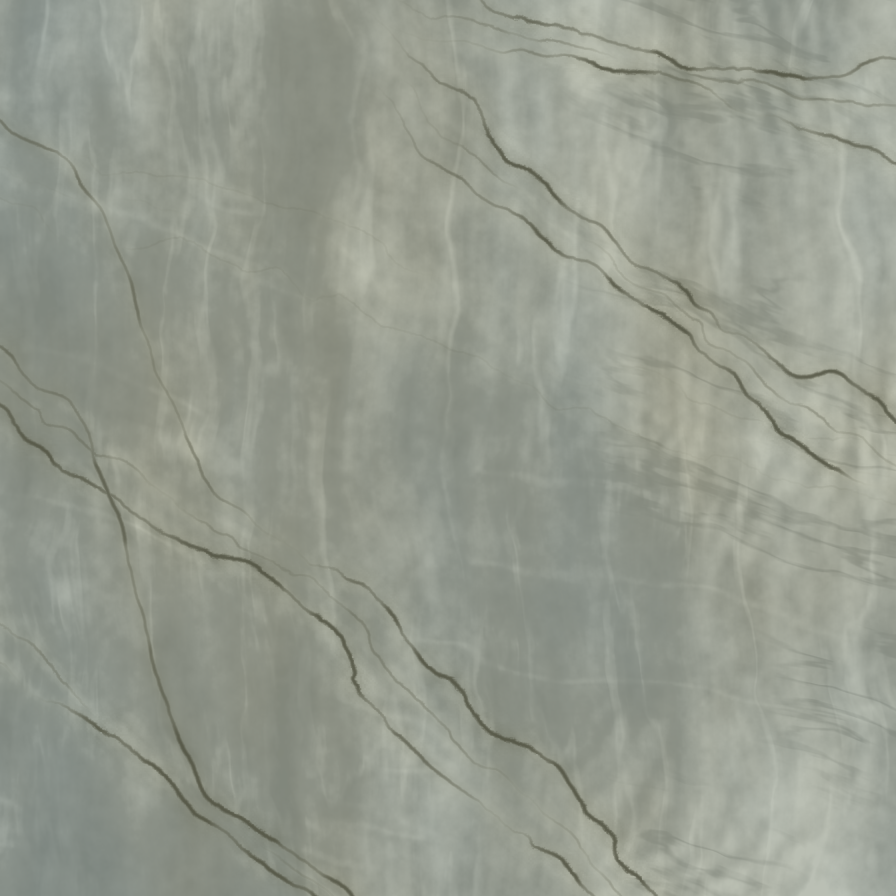
A WebGL 2 fragment shader for this texture:

```glsl
#version 300 es
precision highp float;
// Sage green marble: cloudy upright bands with pale wisps and fine ripples,
// crossed by a family of falling veins. Each vein is a warped line split
// into strands, every strand having a thin broken core and a cream halo.

uniform vec2 u_resolution;
out vec4 fragColor;

float hash(vec2 p) {
  return fract(sin(dot(p, vec2(127.1, 311.7))) * 43758.5453);
}

float noise(vec2 p) {
  vec2 cell = floor(p), f = fract(p);
  f = f * f * (3.0 - 2.0 * f);
  return mix(mix(hash(cell), hash(cell + vec2(1, 0)), f.x),
             mix(hash(cell + vec2(0, 1)), hash(cell + vec2(1, 1)), f.x), f.y);
}

float fbm(vec2 p) {
  float sum = 0.0, amp = 0.5;
  for (int i = 0; i < 5; i++) {
    sum += amp * noise(p);
    p = p * 2.03 + vec2(13.7, 7.3);
    amp *= 0.5;
  }
  return sum / 0.97;
}

// Thin line along the middle level of a noise field
float wisp(vec2 p, float width) {
  return 1.0 - smoothstep(0.0, width, abs(fbm(p) - 0.5));
}

// Returns dark core in x and cream halo in y for all veins
vec2 veins(vec2 p) {
  float pixel = 1.0 / u_resolution.y;
  float along = p.x - 0.85 * p.y;
  float jag = 0.02 * (fbm(p * 26.0) - 0.5);
  vec2 result = vec2(0.0);
  for (int i = 0; i < 5; i++) {
    float id = float(i);
    // Every other upper vein lies flatter; the upper ones start in mid canvas
    bool flatter = i == 2 || i == 4;
    float pivot = 0.3 * (id - 1.0);
    float fall = flatter ? 0.3 : 0.85;
    float strength = i == 2 ? 0.12 : 1.0;
    if (i > 2) strength *= smoothstep(0.4, 0.58, p.x);
    float bend = 0.15 * (fbm(p * 2.4 + id * 9.1) - 0.5)
               + 0.02 * (noise(p * 17.0 + id * 5.3) - 0.5);
    float offset = p.y + fall * (p.x - pivot) + 0.85 * pivot - 0.27 - 0.34 * id + bend + jag;
    float gap = 0.01 + 0.055 * noise(vec2(along * 4.0, id * 3.7));
    for (int k = -1; k <= 1; k++) {
      float side = float(k);
      float center = side * gap;
      // The upper strand of the low veins climbs away near the left edge
      if (k == 1 && i < 2) center += 0.27 * (1.0 - smoothstep(0.07, 0.24, p.x));
      float edge = offset - center + 0.014 * (noise(p * 29.0 + side * 8.0) - 0.5);
      float slope = length(vec2(dFdx(edge), dFdy(edge))) / pixel;
      float dist = abs(edge) / max(slope, 0.7);
      float presence = smoothstep(0.12, 0.55, noise(vec2(along * 6.0 + id * 4.1, side * 6.3 + id)));
      presence *= strength * (k == 0 ? 0.4 : 1.0);
      presence *= 0.5 + 0.5 * smoothstep(0.25, 0.6, noise(p * 24.0 + side * 5.0));
      float width = 0.0007 + 0.0021 * presence;
      float core = 1.0 - smoothstep(width * 0.2, width + pixel, dist);
      float shade = 0.24 * exp(-dist * 120.0);
      result.x = max(result.x, presence * (0.62 * core + shade));
      float body = max(strength, i == 2 ? 0.6 : 0.0);
      result.y = max(result.y, body * (0.55 + 0.45 * presence) * exp(-abs(edge) * 40.0));
    }
  }
  return result;
}

void main() {
  vec2 p = gl_FragCoord.xy / u_resolution.y;
  vec2 q = p + 0.11 * (vec2(fbm(p * 2.5), fbm(p * 2.5 + 17.0)) - 0.5);

  // Cloudy bands and fine upright streaks, paler to the right
  float bands = fbm(vec2(q.x * 9.0, q.y * 1.3));
  float clouds = fbm(q * vec2(4.5, 3.0) + 41.0);
  float streaks = fbm(vec2(q.x * 42.0, q.y * 7.0));
  float mottle = fbm(p * vec2(26.0, 18.0) + 9.0);
  float grain = fbm(p * 75.0);
  float right = smoothstep(0.62, 0.92, q.x + 0.12 * (clouds - 0.5));
  float tone = 0.16 + 1.8 * (bands - 0.5) + 1.5 * (clouds - 0.5) + 0.7 * (streaks - 0.5)
             + 0.65 * (mottle - 0.5) + 0.45 * (grain - 0.5) + 0.65 * right;

  // Pale wisps: upright ones and a few falling across
  float patches = smoothstep(0.35, 0.7, noise(p * 5.0 + 3.0));
  tone += 0.32 * patches * wisp(vec2(q.x * 9.0, q.y * 2.0) + 31.0, 0.045);
  tone += 0.25 * (1.0 - patches) * wisp(vec2(q.x * 16.0, q.y * 3.0) + 75.0, 0.05);
  tone += 0.2 * (1.0 - patches) * wisp(vec2(q.x, q.y * 4.0 + q.x) + 57.0, 0.022);

  // Curved ripples and feathered hairlines folding around the right half
  float fold = smoothstep(0.58, 0.75, p.x);
  float radius = length((q - vec2(0.52, 0.62)) * vec2(1.0, 0.65));
  float ripple = sin(radius * 190.0 + 18.0 * fbm(p * 5.0));
  tone += 0.17 * ripple * fold * smoothstep(0.35, 0.7, noise(p * 6.0 + 23.0));
  float feather = wisp(vec2(q.x * 5.0, q.y * 22.0 + q.x * 7.0) + 65.0, 0.06);
  tone -= 0.38 * feather * fold * smoothstep(0.4, 0.75, noise(p * 4.0 + 12.0));

  // Cream halos, combed along the fall of the veins
  vec2 vein = veins(p);
  float comb = fbm(vec2((p.x - p.y) * 8.0, (p.x + p.y) * 38.0));
  tone += vein.y * (0.5 + 1.1 * (comb - 0.5));
  // Soft floor keeps the deep bands from turning too dark
  tone = tone < 0.0 ? 0.45 * tone : tone;
  tone = clamp(tone, -0.3, 1.2);

  // Stone colour with drifting cream and blue tints, then the dark veins
  vec3 color = mix(vec3(0.55, 0.572, 0.532), vec3(0.70, 0.72, 0.675), tone);
  float tint = fbm(q * vec2(5.0, 2.0) + 83.0) - 0.54;
  color += tint * vec3(0.045, 0.0, -0.06);
  color += vein.y * vec3(0.006, 0.002, -0.010);
  color = mix(color, vec3(0.31, 0.315, 0.25), vein.x);
  fragColor = vec4(color, 1.0);
}
```
